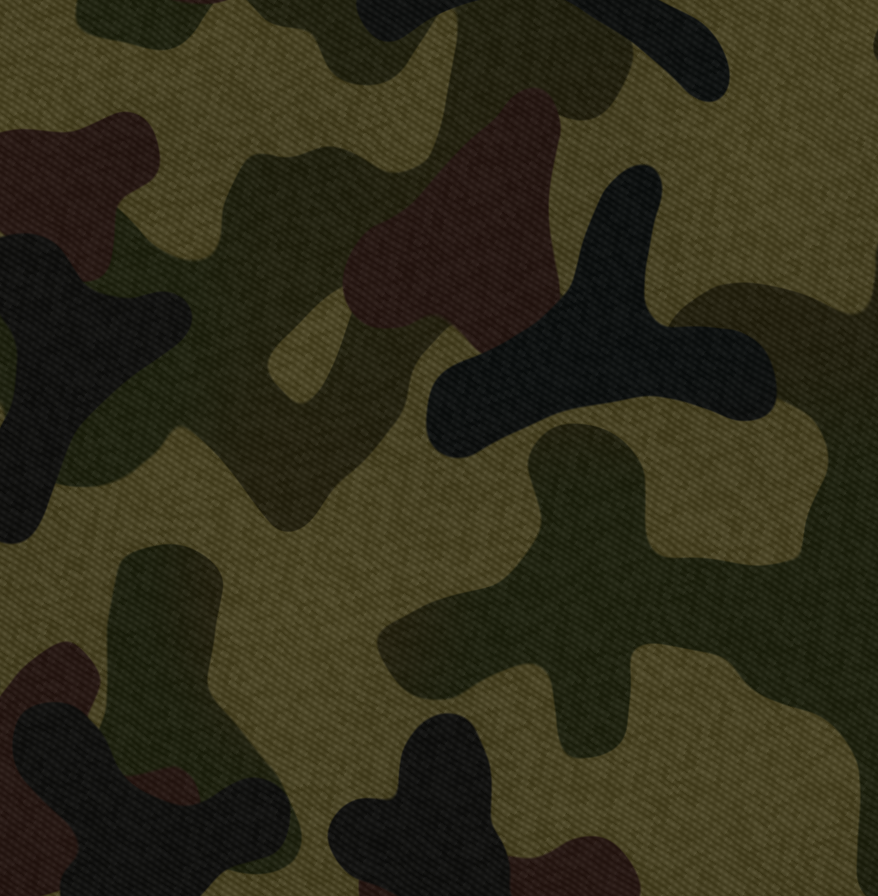
A Shadertoy shader for this pattern:

```glsl
const vec3 KHAKI = vec3(0.285, 0.262, 0.142);
const vec3 GREEN = vec3(0.125, 0.138, 0.068);
const vec3 OLIVE = vec3(0.150, 0.138, 0.070);
const vec3 BROWN = vec3(0.158, 0.100, 0.082);
const vec3 BLACK = vec3(0.074, 0.074, 0.068);
const vec3 NAVY  = vec3(0.062, 0.074, 0.072);

const float EDGE_SOFTNESS = 0.0016;
const float FILLET = 0.045;        // rounding where limbs meet
const float BEND = 0.075;          // slow bending of the limbs
const float WOBBLE = 0.016;        // small bumps on the outlines
const float RIB_COUNT = 150.0;     // twill ribs per canvas height
const float RIB_ANGLE = -0.6;
const float RIB_STRENGTH = 0.75;
const float STITCH_STRENGTH = 0.45;
const float GRAIN_STRENGTH = 1.1;
const float TAU = 6.2831853;

float hash(vec2 p) {
    return fract(sin(dot(p, vec2(127.1, 311.7))) * 43758.5453);
}

vec2 hash2(vec2 p) {
    return vec2(hash(p), hash(p + 37.3));
}

float noise(vec2 p) {
    vec2 i = floor(p), f = fract(p);
    f = f * f * (3.0 - 2.0 * f);
    return mix(mix(hash(i), hash(i + vec2(1, 0)), f.x),
               mix(hash(i + vec2(0, 1)), hash(i + vec2(1, 1)), f.x), f.y);
}

vec2 noise2(vec2 p) {
    return vec2(noise(p), noise(p + 51.7)) - 0.5;
}

float smoothMin(float a, float b, float k) {
    float h = max(k - abs(a - b), 0.0) / k;
    return min(a, b) - h * h * k * 0.25;
}

// Distance to a limb from the origin to its tip, with a changing radius
float limbDistance(vec2 p, vec2 tip, float rootRadius, float tipRadius) {
    float along = clamp(dot(p, tip) / dot(tip, tip), 0.0, 1.0);
    return length(p - tip * along) - mix(rootRadius, tipRadius, along);
}

// Distance to branching blots, one per jittered cell
float blotDistance(vec2 p, float cell, int limbs, float reach, float radius, float seed) {
    p += BEND * noise2(p * 5.0 + seed) + WOBBLE * noise2(p * 17.0 + seed);
    vec2 home = floor(p / cell);
    float d = 1.0;
    for (int y = -1; y <= 1; y++)
    for (int x = -1; x <= 1; x++) {
        vec2 id = home + vec2(x, y);
        vec2 centre = (id + 0.5 + 0.55 * (hash2(id + seed) - 0.5)) * cell;
        float turn = hash(id + seed + 7.9);
        for (int i = 0; i < limbs; i++) {
            vec2 rnd = hash2(id + seed + 13.1 * float(i + 1));
            float angle = TAU * (turn + (float(i) + 0.6 * rnd.x) / float(limbs));
            vec2 tip = reach * mix(0.55, 1.4, rnd.y) * vec2(cos(angle), sin(angle));
            float tipRadius = radius * mix(0.8, 1.25, fract(rnd.x * 7.0 + rnd.y));
            d = smoothMin(d, limbDistance(p - centre, tip, radius, tipRadius), FILLET);
        }
    }
    return d;
}

float coverage(float d) {
    float soft = max(EDGE_SOFTNESS, 0.7 / iResolution.y);
    return 1.0 - smoothstep(-soft, soft, d);
}

// Diagonal twill: ribs, staggered stitches and uneven yarn, centred on zero
float twill(vec2 p) {
    float c = cos(RIB_ANGLE), s = sin(RIB_ANGLE);
    vec2 q = vec2(c * p.x + s * p.y, -s * p.x + c * p.y) * RIB_COUNT;
    q.y += 0.5 * (noise(p * 30.0) - 0.5);
    float row = floor(q.y);
    float run = q.x * 0.8 + 0.37 * row;
    float rib = cos(TAU * (q.y - row - 0.5));
    float stitch = cos(TAU * run) * (0.5 + 0.5 * rib);
    float yarn = hash(vec2(floor(run), row)) - 0.5;
    return RIB_STRENGTH * rib + STITCH_STRENGTH * stitch + GRAIN_STRENGTH * yarn;
}

void mainImage(out vec4 fragColor, in vec2 fragCoord) {
    vec2 p = fragCoord / iResolution.y;

    // Printed layers, from the ground up
    float tint = smoothstep(0.4, 0.8, noise(p * 3.0 + 4.0));
    vec3 colour = KHAKI;
    colour = mix(colour, mix(GREEN, OLIVE, tint),
                 coverage(blotDistance(p, 0.42, 4, 0.175, 0.052, 3.0)));
    colour = mix(colour, BROWN,
                 coverage(blotDistance(p + 0.23, 0.58, 3, 0.105, 0.046, 29.0)));
    colour = mix(colour, mix(BLACK, NAVY, tint),
                 coverage(blotDistance(p + 0.11, 0.50, 3, 0.150, 0.043, 61.0)));

    // Cloth relief and slow unevenness of the dye
    float relief = 0.018 + 0.095 * colour.g;
    colour *= 0.96 + 0.08 * noise(p * 6.0);
    colour += relief * twill(p);

    fragColor = vec4(clamp(colour, 0.0, 1.0), 1.0);
}
```
